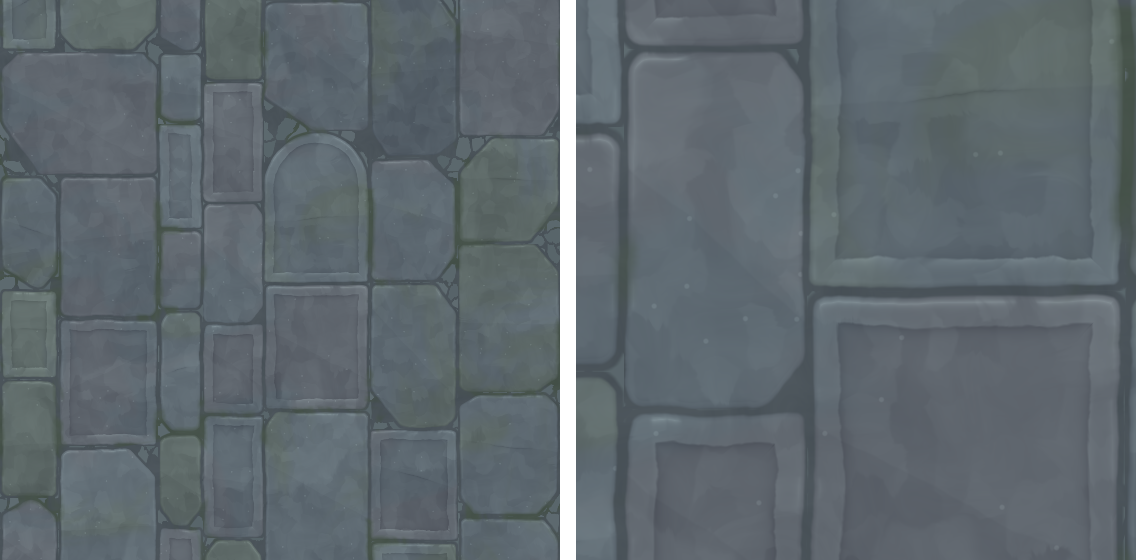
Left: the whole. Right: its middle third, enlarged.
Reproduce this texture procedurally as a Shadertoy shader.

```glsl
// Weathered slate paving: columns of stacked stones, some carved with a panel.
// Stones are rounded boxes with cut corners; cellular noise paints facets and
// rubble, layered sines give stains, moss and wobbly edges.

const float COLUMNS[8] = float[8](0.0, 0.104, 0.283, 0.362, 0.471, 0.66, 0.818, 1.0);
const vec2 SLAB_SPAN = vec2(0.687, 0.908); // wide slab over two columns
const float GAP = 0.0018;
const float FRAME_WIDTH = 0.017;
const float FRAMED_SHARE = 0.45;
const float ARCH_SHARE = 0.08;
const float SOFT = 0.001;
const vec3 BLUE_STONE = vec3(0.368, 0.414, 0.447);
const vec3 GREEN_STONE = vec3(0.370, 0.417, 0.410);
const vec3 VIOLET_STONE = vec3(0.376, 0.403, 0.434);
const vec3 MORTAR = vec3(0.290, 0.325, 0.350);
const vec3 PEBBLE = vec3(0.355, 0.405, 0.425);
const vec3 MOSS = vec3(0.270, 0.322, 0.275);
const vec3 LIGHT = vec3(0.95, 1.05, 1.0);

float hash(vec2 p) {
  vec3 q = fract(p.xyx * 0.1031);
  q += dot(q, q.yzx + 33.33);
  return fract((q.x + q.y) * q.z);
}

float stoneHash(vec2 id, float salt) { return hash(id * 13.7 + salt * 31.1 + 5.0); }

// Layered, self-warped sines
float cloud(vec2 p) {
  float sum = 0.0, amp = 0.5;
  for (int i = 0; i < 5; i++) {
    p = mat2(1.36, 1.02, -1.02, 1.36) * p + 1.7;
    p += 0.7 * sin(p.yx * 1.2 + float(i));
    sum += amp * sin(p.x) * cos(p.y);
    amp *= 0.62;
  }
  return sum;
}

// Cellular noise: nearest and second distance, id, blended id
vec4 cells(vec2 p) {
  vec3 best = vec3(9.0, 9.0, 0.0);
  vec2 blend = vec2(0.0);
  for (int i = 0; i < 9; i++) {
    vec2 c = floor(p) + vec2(i % 3, i / 3) - 1.0;
    float dist = length(c + 0.1 + 0.8 * vec2(hash(c + 3.0), hash(c + 57.0)) - p);
    float id = hash(c + 111.0);
    blend += vec2(id, 1.0) * exp(-32.0 * dist);
    if (dist < best.x) best = vec3(dist, best.x, id);
    else best.y = min(best.y, dist);
  }
  return vec4(best, blend.x / max(blend.y, 1e-20));
}

float smoothMax(float a, float b, float k) {
  float h = max(k - abs(a - b), 0.0) / k;
  return max(a, b) + 0.25 * k * h * h;
}

float rowEdge(float row, float col, float pitch) {
  bool underSlab = col < 1.5;
  float jitter = underSlab && row == 0.0 ? 0.0 : 0.5 * stoneHash(vec2(col, row), 1.0) - 0.25;
  float start = underSlab ? SLAB_SPAN.x : pitch * stoneHash(vec2(col, 40.0), 2.0);
  return start + (row + jitter) * pitch;
}

// Lower and upper corner of the stone cell holding p
vec4 findStone(vec2 p, out vec2 id) {
  int col = 0;
  for (int i = 1; i < 7; i++) if (p.x >= COLUMNS[i]) col = i;
  float c = float(col), left = COLUMNS[col], right = COLUMNS[col + 1];
  if (col < 2 && p.y > SLAB_SPAN.x) {
    id = vec2(c, 20.0);
    if (p.y > SLAB_SPAN.y) return vec4(left, SLAB_SPAN.y, right, 1.07);
    id = vec2(0.0, 30.0);
    return vec4(0.0, SLAB_SPAN.x, COLUMNS[2], SLAB_SPAN.y);
  }
  float pitch = 1.0 / floor(2.5 + 0.3 / (right - left));
  float row = floor((p.y - rowEdge(0.0, c, pitch)) / pitch);
  if (p.y < rowEdge(row, c, pitch)) row -= 1.0;
  else if (p.y >= rowEdge(row + 1.0, c, pitch)) row += 1.0;
  id = vec2(c, row);
  return vec4(left, rowEdge(row, c, pitch), right, rowEdge(row + 1.0, c, pitch));
}

float stoneDistance(vec2 q, vec2 b, vec2 id, bool framed, bool arched) {
  float r = framed ? 0.004 : 0.01;
  vec2 a = abs(q) - b + r;
  float d = length(max(a, 0.0)) + min(max(a.x, a.y), 0.0) - r;
  if (arched) return max(d, length(vec2(q.x, max(q.y - b.y + b.x, 0.0))) - b.x);
  for (int k = 0; k < 4; k++) {
    float h = stoneHash(id, 3.0 + float(k));
    vec2 n = normalize(vec2(0.5 + stoneHash(id, 8.0 + float(k)), 1.0));
    float cut = (framed ? 0.1 : 0.65) * h * h * min(b.x, b.y);
    vec2 corner = vec2(k % 2, k / 2) * 2.0 - 1.0;
    d = smoothMax(d, dot(q * corner - b, n) + cut, 0.005);
  }
  return d;
}

void mainImage(out vec4 fragColor, in vec2 fragCoord) {
  vec2 uv = fragCoord / iResolution.xy, id;
  float stain = cloud(uv * 7.0), grain = cloud(uv * 34.0 + 9.0);
  vec4 rect = findStone(uv, id);
  vec2 b = 0.5 * (rect.zw - rect.xy) - GAP - 0.003 * stoneHash(id, 14.0);
  vec2 q = uv - 0.5 * (rect.xy + rect.zw) + 0.0025 * vec2(cloud(uv * 17.0), cloud(uv * 17.0 + 20.0));
  float kind = stoneHash(id, 15.0);
  bool arched = kind < ARCH_SHARE && b.y > b.x;
  bool framed = kind < FRAMED_SHARE && id.y != 30.0;
  float d = stoneDistance(q, b, id, framed, arched);
  vec2 e = vec2(0.001, 0.0);
  vec2 n = (vec2(stoneDistance(q + e, b, id, framed, arched),
    stoneDistance(q + e.yx, b, id, framed, arched)) - d) / e.x;

  // Tint and painted facets
  vec2 warped = uv + 0.012 * vec2(stain, grain);
  float hue = stoneHash(id, 16.0) + 0.5 * stain;
  vec3 stone = mix(GREEN_STONE, BLUE_STONE, smoothstep(0.1, 0.5, hue));
  stone = mix(stone, VIOLET_STONE, smoothstep(0.6, 0.9, hue));
  float tone = 0.03 * stoneHash(id, 17.0) - 0.015 - 0.045 * step(0.95, stoneHash(id, 18.0));
  tone += 0.035 * cells(warped * 14.0).w + 0.03 * cells(warped * 42.0).w - 0.032;
  tone += 0.012 * stain + 0.014 * grain;

  // Diagonal break, sometimes a crack
  float angle = 0.5 + 1.6 * stoneHash(id, 19.0);
  float crack = dot(q, vec2(cos(angle), sin(angle))) + 0.04 * stoneHash(id, 21.0) - 0.02 + 0.003 * stain;
  tone += 0.014 * smoothstep(-0.001, 0.001, crack) - 0.007;
  float reach = 1.0 - smoothstep(0.2, 0.6, length(q) / min(b.x, b.y));
  tone -= 0.05 * reach * step(0.7, stoneHash(id, 22.0)) * exp(-abs(crack) / 0.0012);

  // Worn rim, lit from above
  float wear = smoothstep(-0.25, 0.2, cloud(uv * 22.0 + 4.0));
  float rim = exp(-abs(d + 0.0035) / 0.0018);
  tone += rim * (0.03 * wear + 0.07 * max(n.y, 0.0) * wear + 0.02 * min(n.y, 0.0));
  tone -= 0.03 * smoothstep(-0.003, 0.0, d);

  // Carved panel: inner shadow, bright lower lip
  if (framed) {
    float panel = d + FRAME_WIDTH + 0.002 * grain;
    float inside = 1.0 - smoothstep(-SOFT, SOFT, panel);
    float facing = max(n.y, 0.0) + 0.7 * abs(n.x);
    tone += mix(0.014, -0.004, inside);
    tone -= inside * exp(min(panel, 0.0) / 0.004) * (0.025 + 0.035 * facing);
    tone += (1.0 - inside) * exp(-max(panel, 0.0) / 0.004) * (0.02 + 0.07 * max(-n.y, 0.0)) * wear;
  }

  // Pale specks
  vec4 speck = cells(uv * 48.0);
  tone += 0.055 * step(0.88, speck.z) * (1.0 - smoothstep(0.04, 0.1, speck.x));
  stone += tone * LIGHT;

  // Mortar, rubble and moss
  vec4 rubble = cells(warped * 36.0);
  float pebble = smoothstep(0.1, 0.2, rubble.y - rubble.x) * smoothstep(0.003, 0.006, d) * step(0.3, rubble.z);
  float mossy = smoothstep(0.1, 0.5, cloud(uv * 9.0 + 31.0));
  vec3 joint = mix(MORTAR, MOSS, 0.8 * mossy) + 0.02 * grain;
  joint = mix(joint, PEBBLE + 0.05 * (rubble.z - 0.6), pebble);
  stone = mix(stone, MOSS, 0.5 * mossy * smoothstep(-0.008, 0.0, d + 0.003 * grain));
  fragColor = vec4(mix(stone, joint, smoothstep(-SOFT, SOFT, d)), 1.0);
}
```
